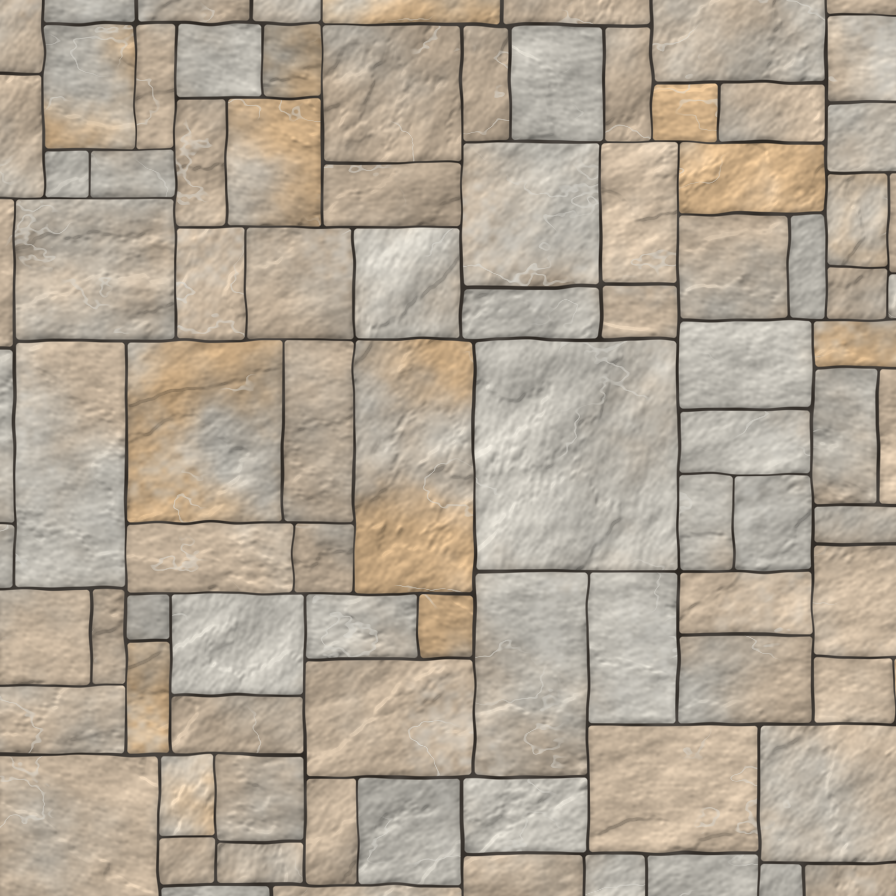
This texture is drawn by a three.js fragment shader. Its source:

```glsl
// Wall of split sandstone blocks fitted with thin dark joints.
// A pinwheel grid of random rectangles is cut into smaller blocks; each one gets
// its own tint, stains and a cleft relief lit from the upper left.
varying vec2 vUv;

float hash(vec2 p) {
  return fract(sin(dot(p, vec2(127.1, 311.7))) * 43758.5453);
}

float noise(vec2 p) {
  vec2 i = floor(p), f = fract(p);
  f = f * f * (3.0 - 2.0 * f);
  return mix(mix(hash(i), hash(i + vec2(1.0, 0.0)), f.x),
             mix(hash(i + vec2(0.0, 1.0)), hash(i + 1.0), f.x), f.y);
}

float fbm(vec2 p) {
  float sum = 0.0, amp = 0.5;
  for (int i = 0; i < 5; i++) {
    sum += amp * noise(p);
    p = mat2(1.6, 1.2, -1.2, 1.6) * p + 7.3;
    amp *= 0.5;
  }
  return sum;
}

// Shift of the grid line that runs through a lattice vertex
float shift(vec2 v) {
  return (hash(v + 3.7) - 0.5) * 0.66;
}

// Rectangle of a pinwheel cell: lines alternate in direction from vertex to vertex
vec4 cellBox(vec2 c) {
  float bl = shift(c), br = shift(c + vec2(1.0, 0.0));
  float tl = shift(c + vec2(0.0, 1.0)), tr = shift(c + 1.0);
  vec4 offset = mod(c.x + c.y, 2.0) < 0.5 ? vec4(tl, bl, br, tr) : vec4(bl, br, tr, tl);
  return vec4(c, c + 1.0) + offset;
}

// Finds the block around p as (low corner, high corner) and its seed
vec4 findBlock(vec2 p, out float seed) {
  vec2 grid = vec2(5.7, 5.1);
  vec2 g = p * grid + 20.0;
  vec4 box = vec4(floor(g), floor(g) + 1.0);
  seed = 0.5;
  for (int y = -1; y <= 1; y++) {
    for (int x = -1; x <= 1; x++) {
      vec2 cell = floor(g) + vec2(float(x), float(y));
      vec4 b = cellBox(cell);
      if (all(greaterThanEqual(g, b.xy)) && all(lessThan(g, b.zw))) {
        box = b;
        seed = hash(cell + 0.31);
      }
    }
  }
  box = (box - 20.0) / grid.xyxy;

  // Cut long blocks into a large and a small piece
  for (int i = 0; i < 2; i++) {
    vec2 size = box.zw - box.xy;
    if (hash(vec2(seed, 4.1)) < 0.62 && max(size.x, size.y) > 0.14) {
      float part = mix(0.25, 0.42, hash(vec2(seed, 8.3)));
      if (hash(vec2(seed, 2.9)) < 0.5) part = 1.0 - part;
      vec2 cut = box.xy + size * part;
      bool wide = size.x > size.y;
      bool after = wide ? p.x > cut.x : p.y > cut.y;
      if (wide) { if (after) box.x = cut.x; else box.z = cut.x; }
      else { if (after) box.y = cut.y; else box.w = cut.y; }
      seed = hash(vec2(seed, after ? 1.7 : 5.9));
    }
  }
  return box;
}

// Split stone face: fine roughness with ragged ledges along a tilted grain
float relief(vec2 p, float seed) {
  float a = mix(-0.3, 1.1, hash(vec2(seed, 6.6)));
  vec2 q = mat2(cos(a), -sin(a), sin(a), cos(a)) * p + 40.0 * seed;
  float rough = fbm(q * vec2(10.0, 15.0));
  float level = 2.0 * noise(q * vec2(4.0, 9.0)) + 1.7 * rough;
  float ledge = floor(level) + smoothstep(0.86, 1.0, fract(level));
  return rough + 0.07 * ledge;
}

void main() {
  // Slightly uneven block outlines
  vec2 p = vUv;
  vec2 wobble = vec2(noise(p * 34.0), noise(p * 34.0 + 50.0)) - 0.5;
  vec2 w = p + 0.0035 * wobble;
  float seed;
  vec4 box = findBlock(w, seed);

  // Rounded box distance, negative inside the stone
  float gap = 0.0007 + 0.0014 * noise(p * 13.0 + 9.0);
  vec2 q = abs(w - 0.5 * (box.xy + box.zw)) - 0.5 * (box.zw - box.xy) + gap + 0.004;
  float d = length(max(q, 0.0)) + min(max(q.x, q.y), 0.0) - 0.004;

  // Tint of the block, with warm and grey stains
  vec2 local = p + 30.0 * seed;
  float stain = fbm(local * 7.0);
  float warmth = hash(vec2(seed, 3.3)) + 1.8 * (stain - 0.48);
  vec3 stone = mix(vec3(0.71, 0.695, 0.66), vec3(0.735, 0.665, 0.58), smoothstep(0.15, 0.95, warmth));
  float ochre = step(0.87, hash(vec2(seed, 7.7)));
  stone = mix(stone, vec3(0.78, 0.65, 0.49), ochre * smoothstep(0.3, 0.6, stain) * 0.85);
  stone *= 0.96 + 0.1 * hash(vec2(seed, 9.1)) + 0.22 * (fbm(local * 11.0 + 4.0) - 0.48);

  // Light from the upper left, plus fine grain
  float slope = (relief(p, seed) - relief(p + 0.0025 * vec2(-0.5, 0.86), seed)) / 0.0025;
  float light = 1.0 + clamp(0.0105 * slope, -0.26, 0.2);
  light += 0.07 * (noise(p * 260.0) - 0.5);

  // Worn rim, shaded along the lower edge
  light -= 0.1 * smoothstep(-0.008, 0.0, d);
  light -= 0.1 * (1.0 - smoothstep(0.0, 0.012, w.y - box.y));
  light += 0.06 * (1.0 - smoothstep(0.002, 0.009, box.w - w.y));
  vec3 color = stone * light;

  // Pale scuffs on thin broken lines and chalky patches
  float vein = abs(fbm(local * vec2(9.0, 13.0) + 17.0) - 0.48);
  float scuff = (1.0 - smoothstep(0.002, 0.012, vein)) * smoothstep(0.52, 0.7, noise(local * 16.0));
  float chalk = smoothstep(0.6, 0.75, fbm(local * 6.0 + 60.0)) * noise(p * 120.0);
  color = mix(color, vec3(0.86, 0.85, 0.82), 0.45 * scuff + 0.5 * chalk);

  // Dark joints
  vec3 joint = vec3(0.17, 0.15, 0.13) + 0.12 * noise(p * 45.0);
  color = mix(color, joint, smoothstep(-0.0011, 0.0009, d));
  gl_FragColor = vec4(color, 1.0);
}
```
